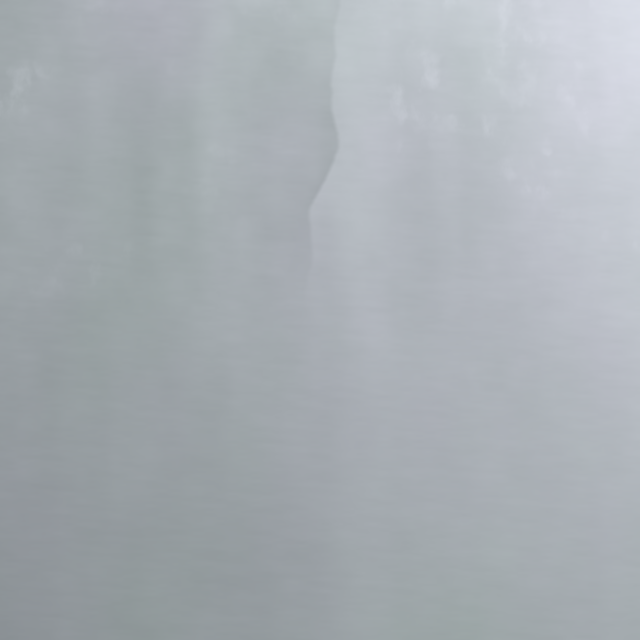
Reproduce this texture procedurally as a WebGL 2 fragment shader.

```glsl
#version 300 es
precision highp float;
// Weathered pale metal sheet: a soft diagonal sheen brightening to the upper right,
// layered with value-noise clouds, vertical run-off streaks, faint horizontal
// brushing, small pale scuffs and one ragged seam hanging from the top.

uniform vec2 u_resolution;
out vec4 fragColor;

// Sheen: base tone, then its rise along x, y and towards the upper right corner
const float BASE_TONE = 0.568;
const vec3 SHEEN = vec3(0.100, 0.090, 0.100);
// Colours at the two ends of the tone range
const float TONE_LOW = 0.59;
const float TONE_HIGH = 0.82;
const vec3 DARK_STEEL = vec3(0.56, 0.59, 0.60);
const vec3 PALE_STEEL = vec3(0.80, 0.82, 0.85);
const vec3 VIOLET_TINT = vec3(0.024, -0.012, 0.028);
// Feature strengths
const float CLOUD_AMOUNT = 0.050;
const float STREAK_AMOUNT = 0.055;
const float BRUSH_AMOUNT = 0.013;
const float MOTTLE_AMOUNT = 0.016;
const float SCUFF_AMOUNT = 0.040;
const float SEAM_SHADE = 0.038;
const float SEAM_LIGHT = 0.022;

float hash(vec2 p) {
    return fract(sin(dot(p, vec2(127.1, 311.7))) * 43758.5453);
}

float noise(vec2 p) {
    vec2 cell = floor(p);
    vec2 f = fract(p);
    f = f * f * f * (f * (f * 6.0 - 15.0) + 10.0);
    float low = mix(hash(cell), hash(cell + vec2(1, 0)), f.x);
    float high = mix(hash(cell + vec2(0, 1)), hash(cell + vec2(1, 1)), f.x);
    return mix(low, high, f.y);
}

// Fractal noise, about 0 to 1 with mean 0.5
float fbm(vec2 p) {
    float sum = 0.0;
    float weight = 0.5;
    for (int i = 0; i < 5; i++) {
        sum += weight * noise(p);
        p = mat2(1.6, 1.2, -1.2, 1.6) * p + 7.3;
        weight *= 0.5;
    }
    return sum / 0.96875;
}

// Broad and narrow vertical run-off marks, slightly wavering
float streaks(vec2 uv) {
    float x = uv.x + 0.03 * (fbm(uv * 6.0 + 11.0) - 0.5);
    float broad = noise(vec2(x * 9.0, uv.y * 1.6 + 4.0));
    float narrow = noise(vec2(x * 27.0, uv.y * 3.0 + 21.0));
    return 0.65 * broad + 0.35 * narrow - 0.5;
}

// Fine, mostly horizontal brushing
float brushing(vec2 uv) {
    float coarse = noise(vec2(uv.x * 22.0, uv.y * 110.0 + uv.x * 9.0));
    float fine = noise(vec2(uv.x * 55.0, uv.y * 210.0) + 31.0);
    return 0.6 * coarse + 0.4 * fine - 0.5;
}

// Pale scraped flecks gathered in a few patches
float scuffs(vec2 uv) {
    float patches = smoothstep(0.56, 0.76, fbm(uv * vec2(6.0, 7.0) + 47.0));
    float flecks = smoothstep(0.45, 0.80, fbm(uv * vec2(34.0, 26.0) + 5.0));
    return patches * flecks;
}

// Ragged seam: soft shade on its left, a lit edge on its right
float seam(vec2 uv) {
    float wobble = 0.030 * (fbm(vec2(3.0, uv.y * 13.0)) - 0.5);
    float centre = 0.482 + 0.042 * smoothstep(0.66, 0.76, uv.y) + wobble;
    float d = uv.x - centre;
    float reach = smoothstep(0.50, 0.66, uv.y) * (1.0 - 0.6 * smoothstep(0.82, 1.0, uv.y));
    float edge = smoothstep(-0.005, 0.005, d);
    float shade = (1.0 - edge) * exp(min(d, 0.0) / 0.028);
    float light = edge * exp(-max(d, 0.0) / 0.060);
    float wear = 0.5 + noise(vec2(uv.x * 18.0, uv.y * 14.0));
    return reach * wear * (SEAM_LIGHT * light - SEAM_SHADE * shade);
}

void main() {
    vec2 uv = gl_FragCoord.xy / u_resolution;

    // Broad sheen and clouds
    float tone = BASE_TONE + dot(SHEEN, vec3(uv, uv.x * uv.y));
    tone += CLOUD_AMOUNT * (fbm(uv * vec2(3.2, 2.6) + 2.0) - 0.5);

    // Marks grow stronger towards the top
    float upper = smoothstep(0.15, 0.95, uv.y);
    tone += STREAK_AMOUNT * mix(0.30, 1.0, upper) * streaks(uv);
    tone += MOTTLE_AMOUNT * mix(0.6, 1.5, upper) * (fbm(uv * vec2(26.0, 22.0)) - 0.5);
    tone += BRUSH_AMOUNT * brushing(uv);
    tone += SCUFF_AMOUNT * smoothstep(0.30, 0.75, uv.y) * scuffs(uv);
    tone += seam(uv);

    // Tone to colour, with a slow drift between violet and green greys
    vec3 colour = mix(DARK_STEEL, PALE_STEEL, (tone - TONE_LOW) / (TONE_HIGH - TONE_LOW));
    float tintDrift = fbm(uv * vec2(4.5, 3.0) + 63.0) - 0.5;
    colour += VIOLET_TINT * tintDrift;

    fragColor = vec4(clamp(colour, 0.0, 1.0), 1.0);
}
```
